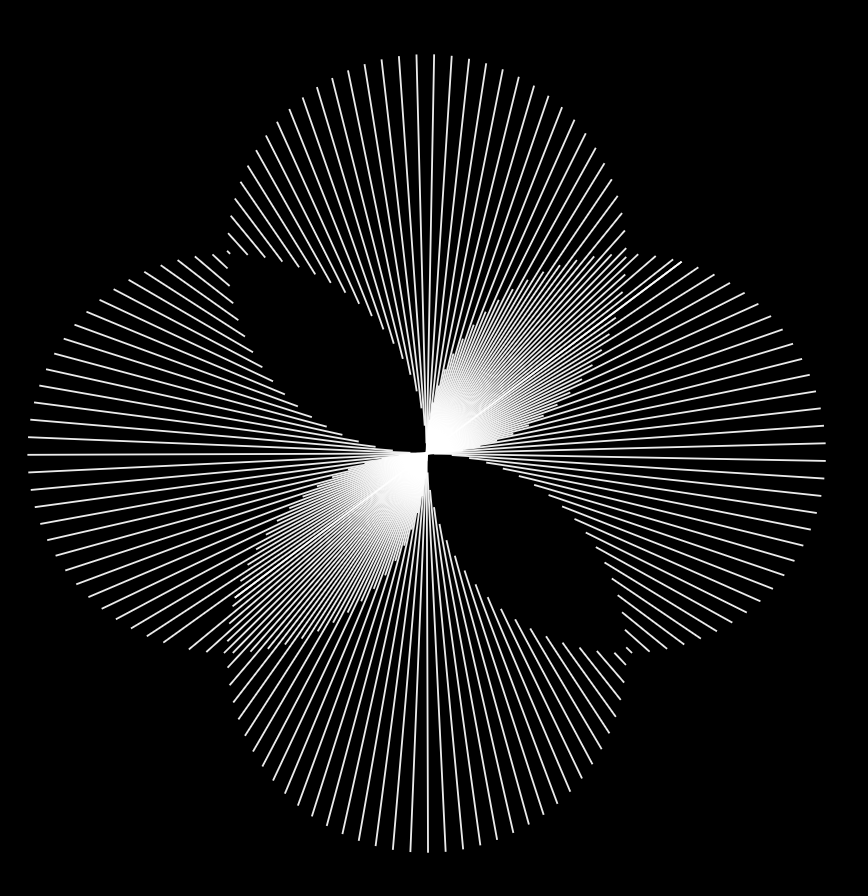
Write a Shadertoy shader that draws this background.

```glsl
// Four overlapping circular petals made of thin white rays on black.
// Each ray joins two points of the polar circles r = D|cos a| and r = D|sin a|;
// it crosses the hub on one diagonal and leaves the other diagonal's lens empty.

const float TAU = 6.2831853;
const int HALF_COUNT = 71;                      // rays per half turn
const float STEP = TAU / float(2 * HALF_COUNT); // angle between rays
const float SEAM = 0.645;                       // angle where the fan begins
const float DIAMETER = 0.4456;                  // petal size, in canvas heights
const float RAY_WIDTH = 0.00205;
const float RAY_OPACITY = 0.92;
const vec2 HUB = vec2(-0.0082, -0.0061);        // offset from canvas centre

// Coverage of a band of the given half width, softened over one pixel.
float band(float dist, float halfWidth, float pixel) {
    return clamp((halfWidth - dist) / pixel + 0.5, 0.0, 1.0);
}

// Coverage of the ray at one angle, between its inner and outer petal edges.
float ray(vec2 p, float angle, float diameter, float width, float pixel) {
    vec2 dir = vec2(cos(angle), sin(angle));
    vec2 reach = diameter * abs(dir);
    float head = max(reach.x, reach.y);
    float tail = -sign(dir.x * dir.y) * min(reach.x, reach.y);
    float along = abs(dot(p, dir) - 0.5 * (head + tail));
    float across = abs(p.x * dir.y - p.y * dir.x);
    return band(across, 0.5 * width, pixel)
         * band(along, 0.5 * (head - tail), pixel);
}

// The two half fans are staggered by half a step, so they interleave.
float rayAngle(int index) {
    float turn = index < HALF_COUNT ? -float(index)
                                    : float(index - HALF_COUNT) + 0.5;
    return SEAM + turn * STEP;
}

void mainImage(out vec4 fragColor, in vec2 fragCoord) {
    float pixel = 1.0 / iResolution.y;
    vec2 p = (fragCoord - 0.5 * iResolution.xy) * pixel - HUB;

    // Layer the rays; the first is laid twice, closing the fan.
    float darkness = 1.0;
    for (int i = -1; i < 2 * HALF_COUNT; i++) {
        float angle = rayAngle(max(i, 0));
        darkness *= 1.0 - RAY_OPACITY * ray(p, angle, DIAMETER, RAY_WIDTH, pixel);
    }

    fragColor = vec4(vec3(1.0 - darkness), 1.0);
}
```
